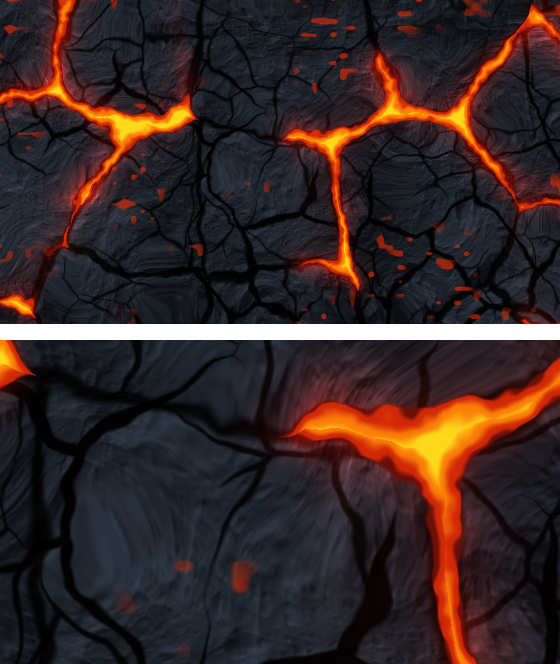
Top: the whole. Bottom: its middle third, enlarged.
Reproduce this texture procedurally as a Shadertoy shader.

```glsl
// Cracked dark basalt plates with molten lava glowing in the fissures.

const vec3 ROCK_DARK  = vec3(0.050, 0.053, 0.070);
const vec3 ROCK_LIGHT = vec3(0.210, 0.255, 0.310);
const vec3 SHEEN      = vec3(0.24, 0.28, 0.33);
const vec3 LAVA_DEEP  = vec3(0.42, 0.06, 0.03);
const vec3 LAVA_RED   = vec3(0.82, 0.16, 0.03);
const vec3 LAVA_AMBER = vec3(0.98, 0.49, 0.03);
const vec3 LAVA_GOLD  = vec3(0.99, 0.85, 0.10);
const vec3 GLOW       = vec3(0.62, 0.07, 0.03);

vec2 hash2(vec2 p) {
    vec3 q = fract(p.xyx * vec3(0.1031, 0.1030, 0.0973));
    q += dot(q, q.yzx + 33.33);
    return fract((q.xx + q.yz) * q.zy);
}

float noise(vec2 p) {
    vec2 i = floor(p), f = fract(p);
    f = f * f * (3.0 - 2.0 * f);
    float low  = mix(hash2(i).x, hash2(i + vec2(1, 0)).x, f.x);
    float high = mix(hash2(i + vec2(0, 1)).x, hash2(i + vec2(1, 1)).x, f.x);
    return mix(low, high, f.y);
}

vec2 noise2(vec2 p) {
    return vec2(noise(p), noise(p + 57.3)) - 0.5;
}

// Crumpled stone surface: octaves of noise mixed with sharp creases.
float rockHeight(vec2 p) {
    float sum = 0.0, amp = 0.5;
    for (int i = 0; i < 5; i++) {
        float n = noise(p);
        sum += amp * mix(n, 1.0 - abs(2.0 * n - 1.0), 0.5);
        p = mat2(1.6, 1.2, -1.2, 1.6) * p + 11.7;
        amp *= 0.5;
    }
    return sum;
}

// Cell borders: x = rounded distance, y = exact distance, zw = outward direction.
vec4 cellBorder(vec2 p, float scale, float jitter, float sharpness) {
    p *= scale;
    vec2 base = floor(p), nearCell = base, toNear = vec2(0);
    float best = 1e3;
    for (int j = -1; j <= 1; j++)
    for (int i = -1; i <= 1; i++) {
        vec2 cell = base + vec2(i, j);
        vec2 r = cell + 0.5 + jitter * (hash2(cell) - 0.5) - p;
        if (dot(r, r) < best) { best = dot(r, r); toNear = r; nearCell = cell; }
    }
    float blend = 0.0, edge = 1e3;
    vec2 outward = vec2(0);
    for (int j = -2; j <= 2; j++)
    for (int i = -2; i <= 2; i++) {
        if (i == 0 && j == 0) continue;
        vec2 cell = nearCell + vec2(i, j);
        vec2 r = cell + 0.5 + jitter * (hash2(cell) - 0.5) - p;
        vec2 dir = normalize(r - toNear);
        float d = dot(0.5 * (toNear + r), dir);
        blend += exp(-sharpness * d);
        if (d < edge) { edge = d; outward = dir; }
    }
    return vec4(-log(blend) / sharpness / scale, edge / scale, outward);
}

// Opacity of a dark crack that opens and closes along its length.
float crack(vec2 p, float scale, float width, float px) {
    float opening = smoothstep(0.38, 0.72, noise(p * scale * 0.8 + 19.0));
    float w = width * (1.4 * opening - 0.4);
    float d = cellBorder(p + 3.7, scale, 0.95, 30.0).y;
    return (1.0 - smoothstep(w - px, w + px + 0.003, d)) * smoothstep(0.0, 0.3, opening);
}

vec3 lavaColor(float t) {
    vec3 c = mix(LAVA_DEEP, LAVA_RED, smoothstep(0.0, 0.3, t));
    c = mix(c, LAVA_AMBER, smoothstep(0.4, 1.0, t));
    return mix(c, LAVA_GOLD, smoothstep(1.0, 1.8, t));
}

// Stone lit from the upper left, with bevelled plate rims.
vec3 shadeRock(vec2 p, vec4 border) {
    vec2 light = normalize(vec2(-0.5, 0.85));
    vec2 q = p * 10.0 + 1.5 * noise2(p * 7.0);
    float slope = (rockHeight(q) - rockHeight(q + 0.04 * light)) / 0.04;
    float bevel = dot(border.zw, light) * exp(-border.y / 0.03);
    float tone = 0.38 + 0.32 * slope + 0.25 * bevel + 0.5 * (noise(p * 3.5) - 0.5);
    vec3 c = mix(ROCK_DARK, ROCK_LIGHT, clamp(tone, 0.0, 1.0));
    return c + SHEEN * smoothstep(0.85, 1.6, tone);
}

void mainImage(out vec4 fragColor, in vec2 fragCoord) {
    float px = 1.0 / iResolution.y;
    vec2 p = fragCoord * px;
    vec2 warped = p + 0.10 * noise2(p * 4.0) + 0.028 * noise2(p * 17.0) + 0.009 * noise2(p * 48.0);

    // Plates and the fissures between them
    vec4 border = cellBorder(warped + 2.3, 2.0, 0.85, 14.0);
    float heat = smoothstep(0.26, 0.42, noise(p * 2.6 + 5.2));
    float halfWidth = mix(-0.035, mix(0.005, 0.017, noise(p * 6.0 + 8.0)), heat);
    float depth = halfWidth - border.x;

    // Rock, fine cracks and dark crevices
    vec3 color = shadeRock(p, border);
    float texture01 = dot(color, vec3(2.0));
    color *= 1.0 - 0.95 * crack(warped, 3.7, 0.008, px);
    color *= 1.0 - 0.85 * crack(warped + 9.1, 6.5, 0.003, px);
    float rim = max(halfWidth, 0.0) + 0.010 * noise(p * 9.0);
    color *= mix(0.12, 1.0, smoothstep(rim, rim + 0.012, border.y));

    // Red light on the stone and scattered embers
    float glow = heat * exp(-max(-depth, 0.0) / 0.028) * (0.3 + noise(p * 8.0 + 4.0));
    color += GLOW * glow * (0.15 + 0.7 * texture01);
    float ember = smoothstep(0.74, 0.86, noise(p * vec2(34.0, 46.0)))
                * smoothstep(0.55, 0.75, noise(p * 5.0 + 31.0));
    color = mix(color, LAVA_RED, 0.7 * ember);

    // Molten lava
    float mottle = noise(p * 42.0) + 0.6 * noise(p * 85.0) - 0.8;
    float lava = smoothstep(-px, px + 0.001, depth);
    color = mix(color, lavaColor(depth / 0.015 + 0.6 * mottle), lava);

    fragColor = vec4(color, 1.0);
}
```
